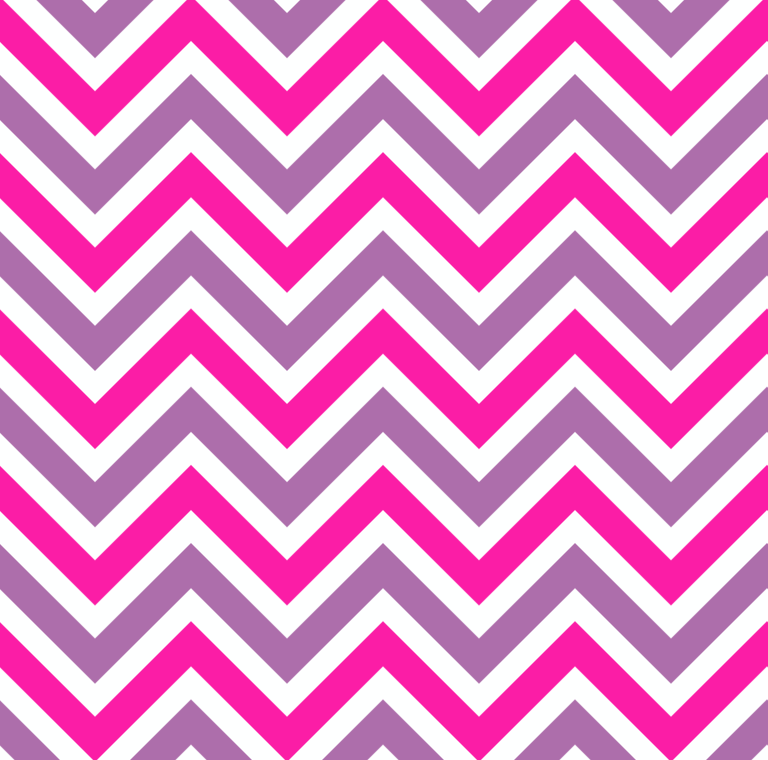
Give the GLSL for this pattern, as a Shadertoy shader.

```glsl
// Lengths are fractions of the canvas width, measured from the top left
const float ZIGZAG_PERIOD = 0.25;
const float PEAK_X = 0.2487;
const float ZIGZAG_DROP = 0.1243;     // height from peak to valley
const float STRIPE_PITCH = 0.1018;    // vertical step between stripes
const float STRIPE_HEIGHT = 0.0588;   // vertical thickness of a stripe
const float FIRST_STRIPE_TOP = -0.0055;
const float EDGE_SOFTNESS = 0.8;      // edge half width in pixels

const vec3 WHITE = vec3(0.995, 1.0, 1.0);
const vec3 PINK = vec3(0.985, 0.115, 0.65);
const vec3 PURPLE = vec3(0.68, 0.43, 0.67);

// Triangle wave: 0 at the peaks, 1 at the valleys
float zigzag(float x) {
    return 2.0 * abs(fract((x - PEAK_X) / ZIGZAG_PERIOD + 0.5) - 0.5);
}

void mainImage(out vec4 fragColor, in vec2 fragCoord) {
    vec2 p = vec2(fragCoord.x, iResolution.y - fragCoord.y) / iResolution.x;

    // Straighten the chevrons into rows, one stripe centred in each
    float depth = p.y - ZIGZAG_DROP * zigzag(p.x);
    float row = (depth - FIRST_STRIPE_TOP - 0.5 * STRIPE_HEIGHT) / STRIPE_PITCH;
    float stripe = floor(row + 0.5);

    // Distance measured across the slanted edge
    float slope = 2.0 * ZIGZAG_DROP / ZIGZAG_PERIOD;
    float edge = abs(row - stripe) * STRIPE_PITCH - 0.5 * STRIPE_HEIGHT;
    edge /= sqrt(1.0 + slope * slope);

    // Even stripes are pink, odd stripes purple
    float softness = EDGE_SOFTNESS / iResolution.x;
    float coverage = 1.0 - smoothstep(-softness, softness, edge);
    vec3 stripeColor = mix(PINK, PURPLE, mod(stripe, 2.0));
    fragColor = vec4(mix(WHITE, stripeColor, coverage), 1.0);
}
```
